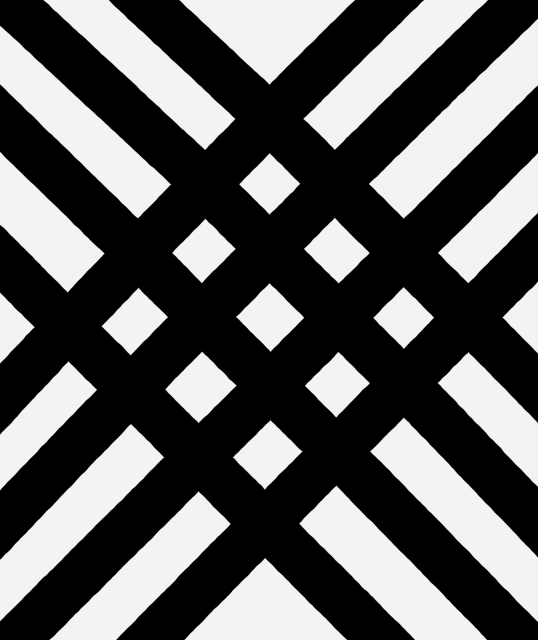
A Shadertoy shader for this pattern:

```glsl
const vec3 INK = vec3(0.0);
const vec3 PAPER = vec3(0.955, 0.95, 0.95);
const float HALF_WIDTH = 0.0535;

float hash(vec2 cell) {
    vec3 q = fract(vec3(cell.xyx) * 0.1031);
    q += dot(q, q.yzx + 33.33);
    return fract((q.x + q.y) * q.z);
}

float valueNoise(vec2 p) {
    vec2 cell = floor(p), f = fract(p);
    f = f * f * (3.0 - 2.0 * f);
    return mix(mix(hash(cell), hash(cell + vec2(1, 0)), f.x),
               mix(hash(cell + vec2(0, 1)), hash(cell + vec2(1, 1)), f.x), f.y);
}

// Signed distance to the nearest of four bands, along the diagonal axis
float nearestBand(float across, vec4 centers) {
    vec4 d = abs(across - centers);
    return min(min(d.x, d.y), min(d.z, d.w)) - HALF_WIDTH;
}

// Bands running down to the right, bending slightly near their ends
float fallingBands(float across, float along) {
    float offset = along - 0.919;
    vec4 slope = offset < 0.0 ? vec4(0.034, 0.037, 0.013, 0.0)
                              : vec4(0.01, 0.021, 0.01, 0.0);
    vec4 centers = vec4(0.2358, 0.0327, -0.1797, -0.4042);
    return nearestBand(across, centers - slope * max(abs(offset) - 0.365, 0.0));
}

// Bands running up to the right, each with its own tilt and curve
float risingBands(float across, float along) {
    vec4 centers = vec4(0.609, 0.8105, 1.026, 1.230);
    vec4 tilt = vec4(-0.012, -0.002, 0.002, -0.006);
    vec4 curve = vec4(0.019, 0.0123, 0.0, 0.0);
    return nearestBand(across, centers + along * (tilt + curve * along));
}

void mainImage(out vec4 fragColor, in vec2 fragCoord) {
    vec2 p = fragCoord / iResolution.xy;
    p = vec2(p.x * 0.841, 1.0 - p.y);

    // Diagonal axes
    float fall = p.x - p.y;
    float rise = p.x + p.y;
    float d = min(fallingBands(fall, rise), risingBands(rise, fall));

    // Faintly hand-cut edges
    d += 0.0016 * (valueNoise(p * 120.0) - 0.5);

    float blur = 1.0 / iResolution.y;
    fragColor = vec4(mix(INK, PAPER, smoothstep(-blur, blur, d)), 1.0);
}
```
